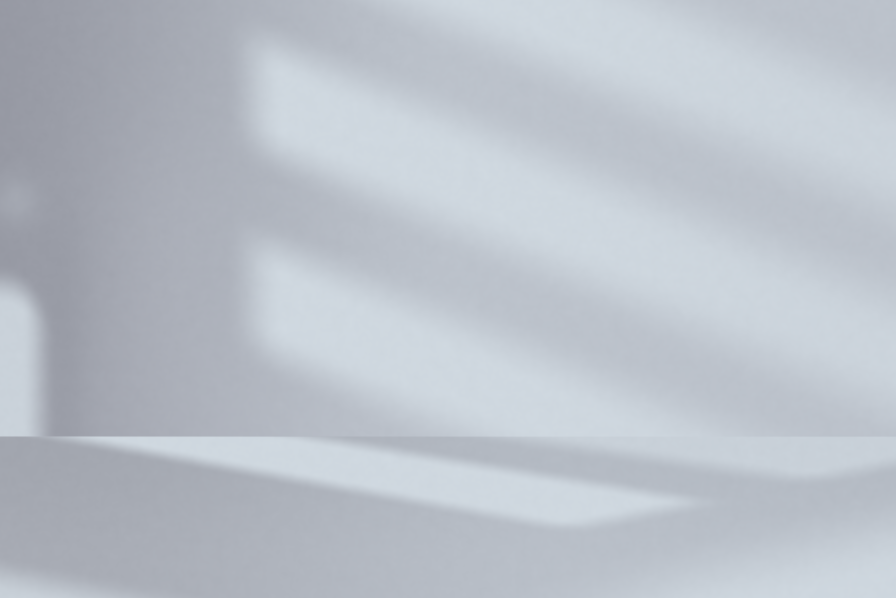
A Shadertoy shader for this background:

```glsl
// Soft window light falling in slanted bands over a pale grey wall and floor.
// Each lit patch is a product of blurred edges; the patches blend a shadow
// gradient toward one light tone, and gradient noise adds a faint plaster grain.

vec2 hashGradient(vec2 cell) {
    vec2 h = vec2(dot(cell, vec2(127.1, 311.7)), dot(cell, vec2(269.5, 183.3)));
    return 2.0 * fract(sin(h) * 43758.5) - 1.0;
}

float gradientNoise(vec2 p) {
    vec2 i = floor(p), f = fract(p);
    vec2 u = f * f * f * (f * (f * 6.0 - 15.0) + 10.0);
    vec2 e = vec2(0.0, 1.0);
    float low = mix(dot(hashGradient(i), f), dot(hashGradient(i + e.yx), f - e.yx), u.x);
    float high = mix(dot(hashGradient(i + e.xy), f - e.xy), dot(hashGradient(i + e.yy), f - e.yy), u.x);
    return mix(low, high, u.y);
}

// Blurred step: 0 well below zero, 1 well above
float softEdge(float d, float blur) {
    return smoothstep(-blur, blur, d);
}

float softBand(float d, float halfWidth, float blur) {
    return softEdge(halfWidth - abs(d), blur);
}

float wallLight(vec2 p) {
    // Three parallel bands, more diffuse away from the window frame
    float slant = p.y + 0.41 * p.x;
    float blur = 0.035 + 0.025 * p.x;
    float bands = 0.0;
    for (int i = 0; i < 3; i++) {
        float center = 0.685 + 0.337 * float(i);
        bands = max(bands, softBand(slant - center, 0.09, blur));
    }
    bands *= softEdge(p.x - 0.425, 0.05) * mix(1.0, 0.82, smoothstep(0.8, 1.5, p.x));

    // Rounded patch at the far left, with a faint spot above it
    float topEdge = 0.525 - 9.0 * p.x * p.x;
    float sidePatch = softEdge(0.066 - p.x, 0.03) * softEdge(topEdge - p.y, 0.035);
    float spot = 0.22 * exp(-dot(p - vec2(0.025, 0.665), p - vec2(0.025, 0.665)) / 0.0016);
    return max(bands, 0.9 * sidePatch + spot);
}

float floorLight(vec2 p) {
    // Two strips that end on the same rising edge
    float cap = softEdge(p.y - 0.117 - 0.2 * (p.x - 0.957), 0.018);
    float nearStrip = softEdge(p.y - 0.252 + 0.18 * (p.x - 0.2), 0.014)
                    * softEdge(0.272 - 0.165 * (p.x - 0.5) - p.y, 0.014);
    float farStrip = softEdge(p.y - 0.262 + 0.145 * (p.x - 0.9), 0.018);
    float strips = cap * max(nearStrip, 0.75 * farStrip);

    // Broad glows in both lower corners
    float rightGlow = softEdge(0.226 * (p.x - 1.0) - p.y, 0.075) * smoothstep(0.75, 1.2, p.x);
    float leftGlow = softEdge(0.04 - 0.2 * p.x - p.y, 0.035);
    return max(strips, max(0.95 * rightGlow, 0.85 * leftGlow));
}

void mainImage(out vec4 fragColor, in vec2 fragCoord) {
    vec2 p = fragCoord / iResolution.y;
    p.x *= 1.5 * iResolution.y / iResolution.x;
    float pixel = 1.0 / iResolution.y;

    // Wall shadow: dim at the left corner, paler to the right
    vec3 wallShadow = mix(vec3(0.585, 0.595, 0.635), vec3(0.735, 0.76, 0.795),
                          smoothstep(-0.1, 0.8, p.x));
    vec2 hazeOffset = (p - vec2(0.26, 0.58)) / vec2(0.13, 0.22);
    wallShadow += 0.025 * exp(-dot(hazeOffset, hazeOffset));
    wallShadow += 0.02 * smoothstep(0.6, 0.27, p.y) * smoothstep(0.9, 0.2, p.x);
    wallShadow -= 0.02 * exp(-pow((p.x - 0.11) / 0.04, 2.0)) * smoothstep(0.75, 0.4, p.y);

    // Floor shadow: flatter, a little darker beneath the horizon
    vec3 floorShadow = mix(vec3(0.635, 0.65, 0.685), vec3(0.705, 0.73, 0.765),
                           smoothstep(0.0, 1.0, p.x));
    floorShadow += 0.02 * smoothstep(0.25, 0.05, p.y);

    // Join wall and floor, then let the light in
    float wallMask = softEdge(p.y - 0.27, max(pixel, 0.002));
    vec3 shadow = mix(floorShadow, wallShadow, wallMask);
    float light = mix(floorLight(p), wallLight(p), wallMask);
    vec3 color = mix(shadow, vec3(0.81, 0.845, 0.875), light);

    // Plaster grain
    color += 0.008 * gradientNoise(p * 45.0) + 0.006 * gradientNoise(p * 110.0);
    fragColor = vec4(color, 1.0);
}
```
